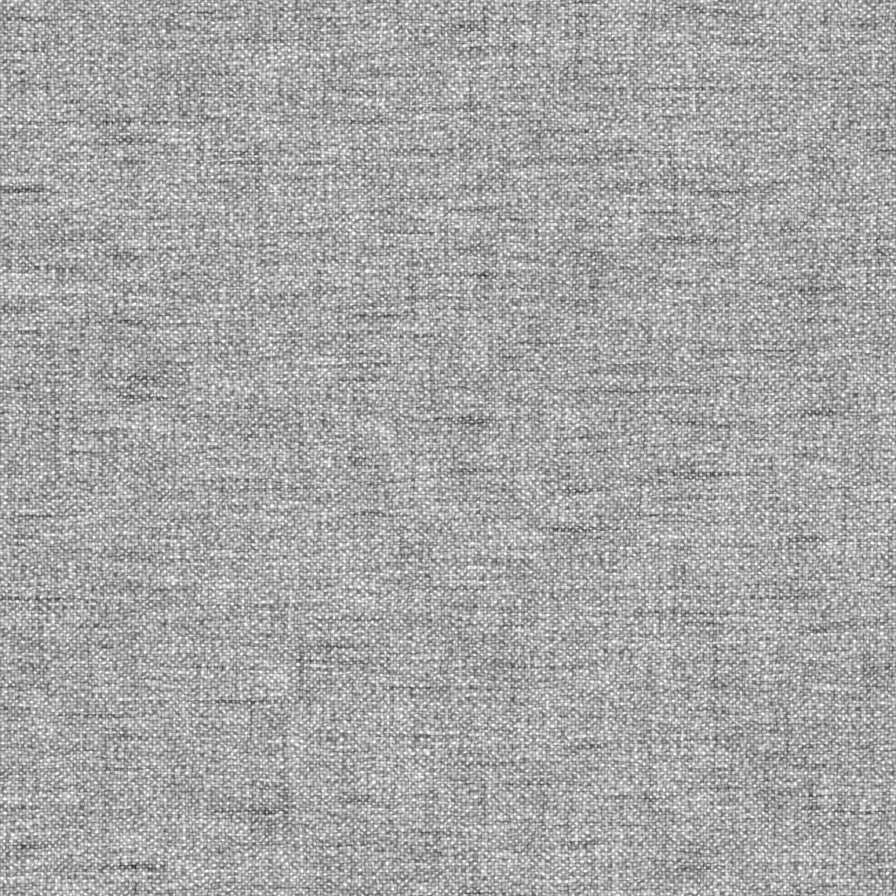
Give the GLSL for this texture, as a Shadertoy shader.

```glsl
// Grey woven linen: fine diamond weave with uneven threads and faint dark slubs.

const vec2  THREADS        = vec2(246.0, 266.0); // warp and weft threads per canvas
const float BASE_GREY      = 0.662;
const float RELIEF         = 0.20;  // bright thread crowns against dark gaps
const float DIAMOND        = 0.135; // light weft ovals against darker warp
const float CROWN_STRETCH  = 0.65;  // below 1 lengthens crowns along the thread
const float WOBBLE         = 0.9;   // sideways drift, in threads
const float JITTER         = 0.35;  // crossing-scale irregularity, in threads
const float WEFT_VARIATION = 0.16;
const float WARP_VARIATION = 0.10;
const float SLUB_DARKNESS  = 0.13;
const float GRAIN          = 0.34;
const float CLOUDING       = 0.03;
const float PI             = 3.14159;
const int   SAMPLES        = 3;     // antialiasing samples per axis

uint hash(uvec2 cell) {
    uint h = cell.x * 1664525u + cell.y * 22695477u + 12345u;
    h = (h ^ (h >> 16)) * 73244475u;
    h = (h ^ (h >> 15)) * 73244475u;
    return h ^ (h >> 16);
}

vec2 gradient(vec2 corner) {
    float angle = float(hash(uvec2(ivec2(corner))) & 65535u) / 65536.0 * 2.0 * PI;
    return vec2(cos(angle), sin(angle));
}

// Gradient noise, about -0.7 to 0.7
float noise(vec2 p) {
    vec2 i = floor(p), f = p - i;
    vec2 u = f * f * f * (f * (f * 6.0 - 15.0) + 10.0);
    vec2 e = vec2(1.0, 0.0);
    float low  = mix(dot(gradient(i), f), dot(gradient(i + e), f - e), u.x);
    float high = mix(dot(gradient(i + e.yx), f - e.yx),
                     dot(gradient(i + e.xx), f - e.xx), u.x);
    return mix(low, high, u.y);
}

// Rounded crowns, with the weft ovals joined into a diamond lattice
float weave(vec2 thread) {
    vec2 cell = floor(thread);
    vec2 local = 2.0 * fract(thread) - 1.0;
    bool warpOnTop = mod(cell.x + cell.y, 2.0) < 0.5;
    vec2 crown = warpOnTop ? local : local.yx;
    crown.y *= CROWN_STRETCH;
    float height = 0.47 - dot(crown, crown);
    vec2 wave = sin(PI * thread);
    return RELIEF * height - DIAMOND * wave.x * wave.y;
}

// Uneven yarn: each thread changes tone along its length
float yarnTone(vec2 p, vec2 thread) {
    vec2 id = floor(thread);
    float weft = noise(vec2(p.x * 18.0, id.y * 7.37 + 40.0));
    float warp = noise(vec2(id.x * 7.37 + 90.0, p.y * 14.0));
    return WEFT_VARIATION * weft + WARP_VARIATION * warp;
}

// Thin dark runs along the threads
float slubs(vec2 p) {
    float weft = noise(vec2(p.x * 8.0, p.y * 130.0) + 17.3);
    float warp = noise(vec2(p.x * 110.0, p.y * 7.0) + 61.7);
    return smoothstep(0.2, 0.6, weft) + 0.5 * smoothstep(0.2, 0.6, warp);
}

float linen(vec2 p) {
    // Threads drift off the regular grid
    vec2 drift = vec2(noise(p * vec2(34.0, 19.0) + 5.1),
                      noise(p * vec2(19.0, 34.0) + 29.4));
    vec2 thread = p * THREADS + WOBBLE * drift;
    thread += JITTER * vec2(noise(thread * 0.45 + 71.3), noise(thread * 0.45 + 113.9));
    float relief = weave(thread);
    float grain = noise(thread * vec2(0.75, 0.9) + 3.7);
    float cloud = noise(p * 3.5 + 8.2);
    // Slubs show mostly in the gaps between crowns
    float slub = SLUB_DARKNESS * slubs(p) * clamp(1.0 - 4.0 * relief, 0.2, 2.0);
    return BASE_GREY + relief + yarnTone(p, thread) - slub
         + GRAIN * grain + CLOUDING * cloud;
}

void mainImage(out vec4 fragColor, in vec2 fragCoord) {
    float grey = 0.0;
    for (int y = 0; y < SAMPLES; y++) {
        for (int x = 0; x < SAMPLES; x++) {
            vec2 offset = (vec2(x, y) + 0.5) / float(SAMPLES) - 0.5;
            grey += linen((fragCoord + offset) / iResolution.y);
        }
    }
    grey /= float(SAMPLES * SAMPLES);
    fragColor = vec4(vec3(clamp(grey, 0.0, 1.0)), 1.0);
}
```
